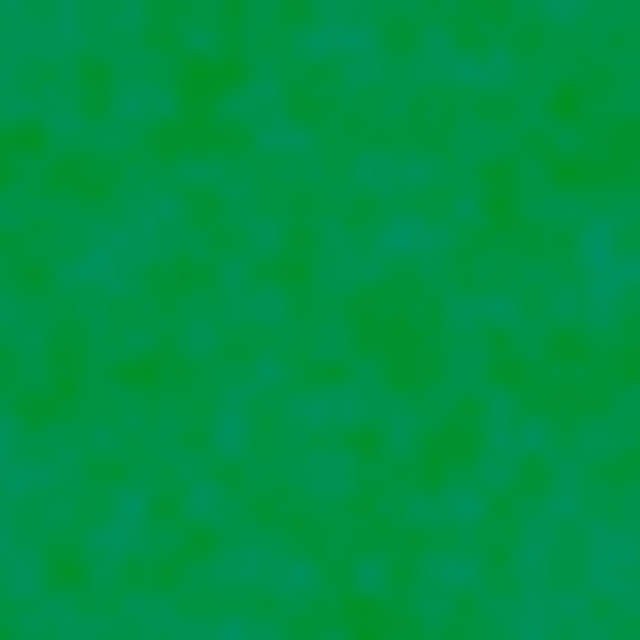
Give the GLSL for this texture, as a Shadertoy shader.

```glsl
// Soft mottled green cloth of colour: smooth value noise in four octaves
// shifts only the blue channel, so leaf green drifts gently into teal.
// The middle octaves dominate and give small, soft, grid-aligned blotches.

const float RED = 0.0;
const float GREEN = 0.572;
const float MEAN_BLUE = 0.268;
const float BLUE_CONTRAST = 0.32;
const float COARSEST_CELLS = 4.8;
const vec4 OCTAVE_WEIGHTS = vec4(0.20, 0.30, 0.50, 0.19);

// Integer hash of a lattice point, from 0 to 1
float hash(ivec2 cell, int seed) {
    uint h = uint(cell.x) * 374761393u + uint(cell.y) * 668265263u + uint(seed) * 97531u;
    h = (h ^ (h >> 15)) * 739982445u;
    h = (h ^ (h >> 12)) * 695872825u;
    h ^= h >> 16;
    return float(h & 65535u) / 65535.0;
}

// Value noise with smooth blending, centred on zero
float valueNoise(vec2 p, int seed) {
    ivec2 cell = ivec2(floor(p));
    vec2 blend = smoothstep(0.0, 1.0, fract(p));
    float low = mix(hash(cell, seed), hash(cell + ivec2(1, 0), seed), blend.x);
    float high = mix(hash(cell + ivec2(0, 1), seed), hash(cell + ivec2(1, 1), seed), blend.x);
    return mix(low, high, blend.y) - 0.5;
}

// Weighted sum of octaves, each twice as fine as the one before
float mottle(vec2 p, float cells, vec4 weights) {
    float sum = 0.0;
    for (int octave = 0; octave < 4; octave++) {
        sum += weights[octave] * valueNoise(p * cells, octave + 1);
        cells *= 2.0;
    }
    return sum;
}

void mainImage(out vec4 fragColor, in vec2 fragCoord) {
    vec2 uv = fragCoord / iResolution.y;
    float blue = MEAN_BLUE + BLUE_CONTRAST * mottle(uv, COARSEST_CELLS, OCTAVE_WEIGHTS);
    fragColor = vec4(RED, GREEN, blue, 1.0);
}
```
